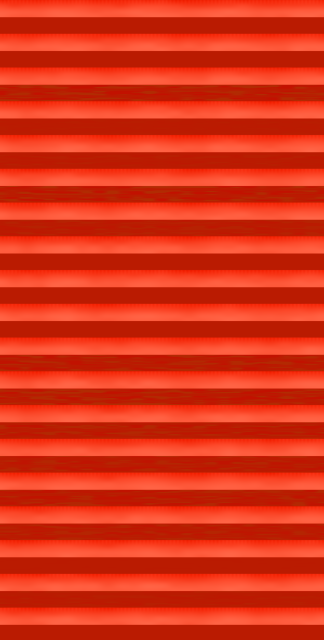
This pattern is drawn by a WebGL 1 fragment shader. Its source:

```glsl
precision highp float;
// Horizontal slats: a glowing red-orange ramp above a flat dark red band.
// One periodic coordinate places the slats; hashed dashes and value noise
// add faint weave and wear that differ from slat to slat.
uniform vec2 u_resolution;

#define SLATS 18.96
#define GLOW_SHARE 0.51
#define DASH_COLUMNS 26.0
#define DASH_ROWS 14.0
#define TICKS 86.0
#define WEAR 0.85
#define SHEEN 0.035
#define DARK vec3(0.730, 0.105, 0.005)
#define DARK_RED vec3(0.765, 0.060, 0.000)
#define DARK_BROWN vec3(0.690, 0.180, 0.010)
#define GLOW_DEEP vec3(0.960, 0.130, 0.010)
#define GLOW_LIGHT vec3(1.000, 0.365, 0.245)

float hash(vec2 p) {
  vec3 q = fract(vec3(p.xyx) * 0.1031);
  q += dot(q, q.yzx + 33.33);
  return fract((q.x + q.y) * q.z);
}

float valueNoise(vec2 p) {
  vec2 cell = floor(p);
  vec2 f = fract(p);
  f = f * f * (3.0 - 2.0 * f);
  float low = mix(hash(cell), hash(cell + vec2(1.0, 0.0)), f.x);
  float high = mix(hash(cell + vec2(0.0, 1.0)), hash(cell + vec2(1.0, 1.0)), f.x);
  return mix(low, high, f.y);
}

// Ramp from the deep upper edge to the light lower edge, with soft columns.
vec3 glowColor(float x, float depth, float slat) {
  float ramp = pow(smoothstep(-0.12, 0.85, depth), 0.85);
  vec3 color = mix(GLOW_DEEP, GLOW_LIGHT, ramp);
  float columns = 0.5 * cos(6.2832 * 4.0 * (x - 0.21));
  float mottle = valueNoise(vec2(x * 24.0, slat * 7.0 + depth * 3.0)) - 0.5;
  float tick = sin(6.2832 * TICKS * x) * (1.0 - smoothstep(0.0, 0.35, depth));
  float light = columns + mottle + 0.4 * tick;
  return color + SHEEN * light * vec3(0.35, 1.0, 1.0);
}

// Flat band with thin rows of brown and red dashes; some slats stay plain.
vec3 darkColor(float x, float depth, float slat) {
  float amount = WEAR * smoothstep(0.25, 0.85, hash(vec2(slat + 3.0, 5.0)));
  float row = depth * DASH_ROWS;
  float rowId = floor(row) + slat * 31.0;
  float rowShape = smoothstep(0.0, 0.3, fract(row)) * smoothstep(1.0, 0.7, fract(row));
  float dash = valueNoise(vec2(x * DASH_COLUMNS, rowId + 0.5));
  float brown = smoothstep(0.45, 0.75, dash) * rowShape;
  float red = smoothstep(0.5, 0.25, dash) * rowShape;
  vec3 color = mix(DARK, DARK_BROWN, brown * amount);
  color = mix(color, DARK_RED, red * amount);
  float rim = smoothstep(0.88, 1.0, depth);
  return mix(color, DARK_BROWN, 0.35 * rim * amount);
}

void main() {
  vec2 uv = gl_FragCoord.xy / u_resolution;
  float t = (1.0 - uv.y) * SLATS;
  float slat = floor(t);
  float phase = t - slat;

  // Signed distance to the glow edges, positive inside the glow.
  float center = 0.5 * GLOW_SHARE;
  float edge = center - abs(fract(t - center + 0.5) - 0.5);
  float blur = 0.7 * SLATS / u_resolution.y;
  float glowMask = smoothstep(-blur, blur, edge);

  float glowDepth = clamp(phase / GLOW_SHARE, 0.0, 1.0);
  float darkDepth = clamp((phase - GLOW_SHARE) / (1.0 - GLOW_SHARE), 0.0, 1.0);
  vec3 glow = glowColor(uv.x, phase > 0.9 ? 0.0 : glowDepth, slat);
  vec3 dark = darkColor(uv.x, darkDepth, slat);
  gl_FragColor = vec4(clamp(mix(dark, glow, glowMask), 0.0, 1.0), 1.0);
}
```
